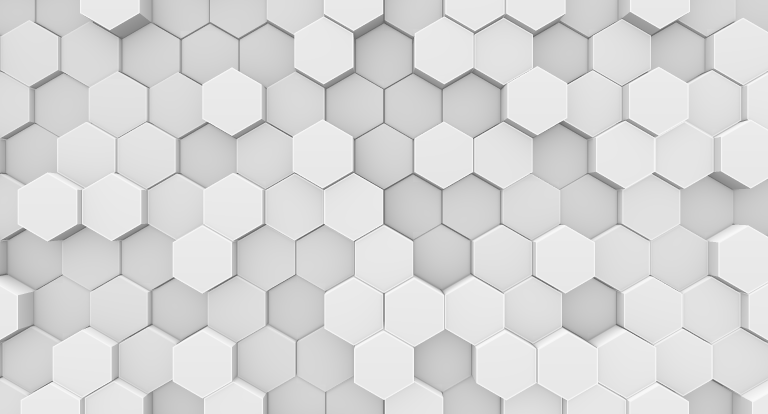
Give the GLSL for this pattern, as a Shadertoy shader.

```glsl
const float ROW = 0.866;      // row spacing, in cell widths
const float INRADIUS = 0.489; // leaves a thin gap between columns

float hash(vec2 id) {
    return fract(sin(dot(id, vec2(127.1, 311.7))) * 43758.5);
}

vec2 cellCentre(vec2 id) {
    return vec2(id.x + 0.5 * mod(id.y + 1.0, 2.0), id.y * ROW);
}

vec2 cellAt(vec2 p) {
    float row = round(p.y / ROW);
    return vec2(round(p.x - 0.5 * mod(row + 1.0, 2.0)), row);
}

float columnHeight(vec2 id) {
    return 0.06 * pow(hash(id), 1.4);
}

vec2 faceNormal(int k) {
    float a = radians(60.0) * float(k);
    return vec2(cos(a), sin(a));
}

// Signed distance to the column outline
float hexDistance(vec2 q) {
    float d = 0.0;
    for (int k = 0; k < 3; k++) d = max(d, abs(dot(q, faceNormal(k))));
    return d - INRADIUS;
}

// Span of the view ray p * t inside a column; also gives the face it enters
vec2 hexSpan(vec2 p, vec2 centre, out vec2 normal) {
    vec2 span = vec2(-1e5, 1e5);
    normal = vec2(0.0);
    for (int k = 0; k < 3; k++) {
        vec2 n = faceNormal(k);
        float d = dot(p, n), o = dot(centre, n);
        if (abs(d) < 1e-5) d = 1e-5;
        float enter = (o - sign(d) * INRADIUS) / d;
        float leave = (o + sign(d) * INRADIUS) / d;
        if (enter > span.x) {
            span.x = enter;
            normal = -sign(d) * n;
        }
        span.y = min(span.y, leave);
    }
    return span;
}

// Soft shadow and dark contact line cast by taller neighbours
float occlusion(vec2 x, float z, vec2 self) {
    float light = 1.0, crease = 0.0;
    vec2 base = cellAt(x);
    for (int j = -1; j <= 1; j++)
    for (int i = -1; i <= 1; i++) {
        vec2 id = base + vec2(i, j);
        if (id == self) continue;
        float rise = max(columnHeight(id) - z, 0.0);
        vec2 away = cellCentre(id) - x;
        float d = max(hexDistance(away), 0.0);
        float facing = 0.75 + 0.35 * dot(normalize(away), vec2(-0.5, 0.866));
        light *= 1.0 - 3.4 * min(rise, 0.06) * facing * exp(-4.0 * d);
        crease = max(crease, smoothstep(0.0, 0.004, rise) * exp(-50.0 * d));
    }
    return light * (1.0 - 0.42 * crease);
}

float shade(vec2 p) {
    // Nearest column along the perspective ray
    float nearest = 1.03;
    vec2 hitId = vec2(0.0), hitNormal = vec2(0.0);
    bool onTop = false, found = false;
    vec2 base = cellAt(p * 0.97);
    for (int j = -1; j <= 1; j++)
    for (int i = -1; i <= 1; i++) {
        vec2 id = base + vec2(i, j), normal;
        vec2 span = hexSpan(p, cellCentre(id), normal);
        float top = 1.0 / (1.0 + columnHeight(id));
        float t = max(span.x, top);
        if (t < span.y && t < nearest) {
            nearest = t;
            hitId = id;
            hitNormal = normal;
            onTop = top >= span.x;
            found = true;
        }
    }
    if (!found) return 0.42;

    vec2 x = p * nearest;
    float z = 1.0 / nearest - 1.0;
    float h = columnHeight(hitId);
    float raised = smoothstep(0.0, 0.04, h);
    float ao = occlusion(x, z, hitId);

    // Side walls, lit from above
    if (!onTop) {
        float wall = 0.79 + 0.2 * hitNormal.y - 0.03 * hitNormal.x;
        return wall * ao * mix(0.88, 1.0, clamp(z / max(h, 0.001), 0.0, 1.0));
    }

    // Flat top with a bright bevelled rim on raised columns
    vec2 local = x - cellCentre(hitId);
    float top = (mix(0.85, 0.915, raised) + 0.015 * local.y) * ao;
    float rim = 1.0 - smoothstep(0.012, 0.026, -hexDistance(local));
    return mix(top, 0.98, 0.75 * rim * raised);
}

void mainImage(out vec4 fragColor, in vec2 fragCoord) {
    // Average a 3 x 3 grid of samples
    float sum = 0.0;
    for (int j = -1; j <= 1; j++)
    for (int i = -1; i <= 1; i++) {
        vec2 pos = fragCoord + vec2(i, j) / 3.0;
        sum += shade((pos - 0.5 * iResolution.xy) / iResolution.y * 7.14);
    }
    fragColor = vec4(vec3(sum / 9.0), 1.0);
}
```
